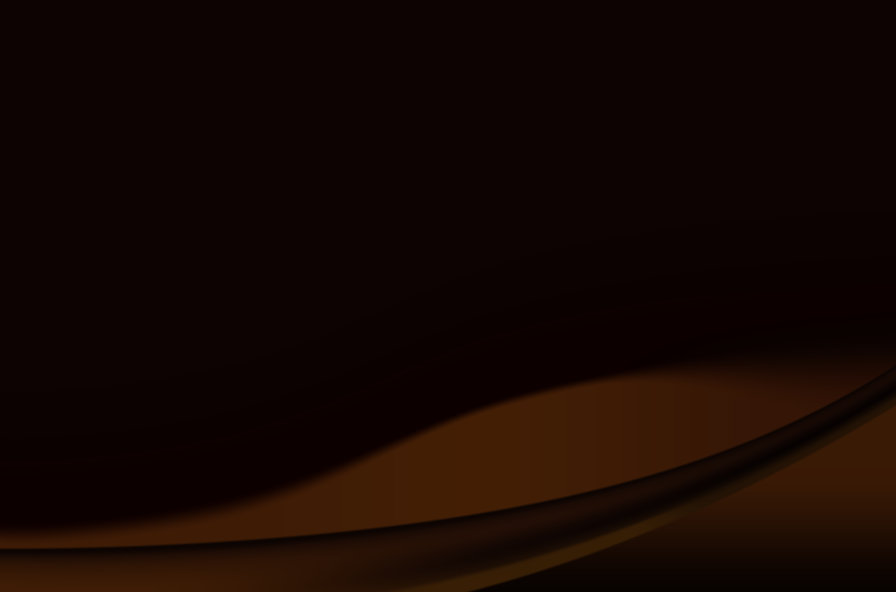
This background is drawn by a Shadertoy shader. Its source:

```glsl
// Dark backdrop with a glowing amber petal and a folded satin ribbon below it.
// Three height curves bound the layers; each layer is shaded by its depth
// beneath its upper curve and composited from back to front.

const vec3 NIGHT      = vec3(0.047, 0.010, 0.007);
const vec3 NIGHT_LOW  = vec3(0.050, 0.000, 0.000);
const vec3 SHADOW     = vec3(0.025, 0.006, 0.005);
const vec3 AMBER      = vec3(0.262, 0.120, 0.020);
const vec3 RUST       = vec3(0.200, 0.080, 0.022);
const vec3 FIELD      = vec3(0.225, 0.100, 0.020);
const vec3 RIBBON     = vec3(0.060, 0.022, 0.012);
const vec3 SHEEN      = vec3(0.075, 0.035, 0.010);
const vec3 OLIVE      = vec3(0.085, 0.055, 0.008);
const vec3 GOLD       = vec3(0.250, 0.138, 0.018);
const float EDGE_SOFT = 0.003;

float bell(float x, float center, float width) {
    float t = (x - center) / width;
    return exp(-t * t);
}

// S-shaped crest of the petal
float petalTop(float x) {
    float rise = 1.0 / (1.0 + exp((0.435 - x) / 0.1));
    return 0.097 + 0.24 * rise + 0.078 * x
         + 0.007 * exp(-30.0 * x) - 0.006 * bell(x, 0.64, 0.12);
}

// Sweeping fold between petal and ribbon
float ribbonTop(float x) {
    return 0.073 + 0.19 * x * x + 0.12 * pow(x, 5.0);
}

// Parabolic underside of the ribbon
float ribbonBottom(float x) {
    float t = x - 0.161;
    return 0.55 * t * t - 0.072;
}

// Coverage below a height curve
float below(float y, float curve, float soft) {
    return smoothstep(-soft, soft, curve - y);
}

vec3 backdrop(vec2 p, float crest) {
    float height = p.y - crest;
    vec3 color = mix(NIGHT_LOW, NIGHT, smoothstep(0.03, 0.25, height));
    float gloom = bell(height, 0.0, 0.05) * smoothstep(0.55, 1.0, p.x);
    return mix(color, SHADOW, 0.8 * gloom);
}

vec3 petal(vec2 p, float crest, vec3 behind) {
    float depth = crest - p.y;
    float right = smoothstep(0.65, 1.0, p.x);
    float left = 1.0 - smoothstep(0.25, 0.55, p.x);
    float fade = 0.014 + 0.016 * left + 0.11 * right;
    vec3 color = mix(AMBER, RUST, smoothstep(0.5, 0.95, p.x));
    color = mix(color, RUST, 0.35 * left);
    return mix(behind, color, smoothstep(-0.35 * fade, fade, depth));
}

vec3 ribbon(vec2 p, float top, float bottom) {
    float v = (top - p.y) / max(top - bottom, 0.01);
    float right = smoothstep(0.55, 0.9, p.x);

    // Lengthwise satin folds
    vec3 color = mix(RIBBON, SHADOW, bell(v, 0.58, 0.25) * right);
    color += SHEEN * bell(v, 0.25, 0.18) * (1.0 - 0.55 * right);
    color += OLIVE * smoothstep(0.55, 0.9, v);

    // Warm glow at the left and shadow under the fold
    float warm = (1.0 - smoothstep(0.15, 0.6, p.x)) * smoothstep(0.0, 0.5, v);
    color = mix(color, AMBER, 0.9 * warm);
    color = mix(RIBBON * 0.7, color, smoothstep(0.0, 0.12, v));

    // Golden lip along the underside
    float lip = smoothstep(0.74, 0.82, v)
              * smoothstep(0.3, 0.5, p.x) * (1.0 - smoothstep(0.7, 0.8, p.x));
    return mix(color, GOLD, 0.65 * lip);
}

vec3 field(vec2 p) {
    return mix(SHADOW, FIELD, smoothstep(-0.02, 0.21, p.y));
}

void mainImage(out vec4 fragColor, in vec2 fragCoord) {
    vec2 p = fragCoord / iResolution.xy;
    float soft = max(EDGE_SOFT, 0.75 / iResolution.y);
    float crest = petalTop(p.x);
    float top = ribbonTop(p.x);
    float bottom = ribbonBottom(p.x);

    vec3 color = petal(p, crest, backdrop(p, crest));
    color = mix(color, ribbon(p, top, bottom), below(p.y, top, soft));
    color = mix(color, field(p), below(p.y, bottom, soft));
    fragColor = vec4(color, 1.0);
}
```
